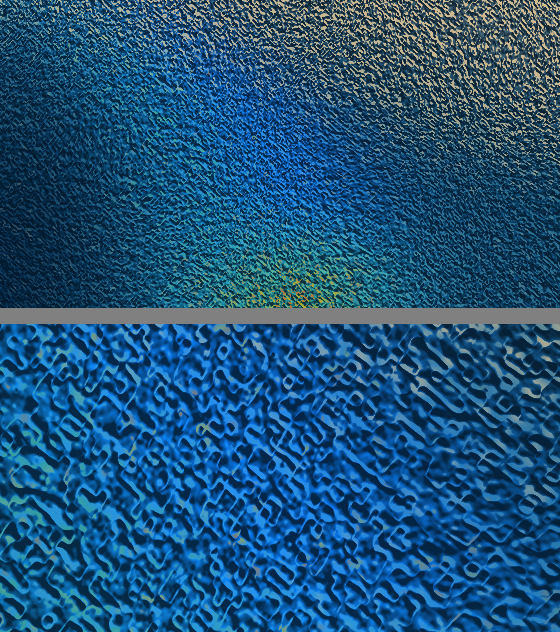
Top, the full canvas; bottom, a detail of the centre.
A Shadertoy shader for this texture:

```glsl
// Crumpled, iridescent leather-like sheet lit from the upper right.
// Soft jittered pebbles and rough wrinkles form a height field; its slopes give
// shadows and small flecks over a blue band, gold below and beige at top right.

const vec2  CELLS       = vec2(47.0, 43.0);  // pebbles per canvas height
const float JITTER      = 0.85;
const float SOFTNESS    = 5.0;               // higher gives harder creases
const float RAGGED      = 0.75;              // how far pebble outlines are torn
const float WRINKLE     = 0.62;
const float CRUMPLE     = 0.30;
const float RELIEF      = 0.42;
const float SLOPE_STEP  = 0.0022;            // slope sampling, canvas heights
const vec2  LIGHT_DIR   = vec2(0.50, 0.866);
const mat2  TURN        = mat2(0.80, 0.60, -0.60, 0.80);

const vec3 NAVY   = vec3(0.035, 0.220, 0.345);
const vec3 ABYSS  = vec3(0.010, 0.130, 0.230);
const vec3 SHADOW = vec3(0.020, 0.135, 0.235);
const vec3 BLUE   = vec3(0.020, 0.330, 0.690);
const vec3 TEAL   = vec3(0.045, 0.400, 0.580);
const vec3 GREEN  = vec3(0.200, 0.560, 0.430);
const vec3 SLATE  = vec3(0.240, 0.340, 0.395);
const vec3 BEIGE  = vec3(0.880, 0.760, 0.560);
const vec3 GOLD   = vec3(0.740, 0.660, 0.120);
const vec3 COPPER = vec3(0.760, 0.420, 0.150);

vec2 hash22(vec2 p) {
    vec3 a = fract(p.xyx * vec3(0.1031, 0.1030, 0.0973));
    a += dot(a, a.yzx + 33.33);
    return fract((a.xx + a.yz) * a.zy);
}

// Two independent smooth noises in one lookup
vec2 noise2(vec2 p) {
    vec2 i = floor(p), f = fract(p);
    f = f * f * (3.0 - 2.0 * f);
    vec2 low  = mix(hash22(i), hash22(i + vec2(1, 0)), f.x);
    vec2 high = mix(hash22(i + vec2(0, 1)), hash22(i + vec2(1, 1)), f.x);
    return mix(low, high, f.y);
}

float gauss(float x, float width) {
    x /= width;
    return exp(-x * x);
}

// Canvas position to pebble grid, with a slow bend of the rows
vec2 pebbleSpace(vec2 p) {
    p += 0.07 * (noise2(p * 3.0) - 0.5);
    p.x -= 0.16 * p.y * (1.0 - p.x);
    return p * CELLS + 40.0;
}

// Soft, torn pebbles plus two turned layers of wrinkles
float surfaceHeight(vec2 p) {
    vec2 q = pebbleSpace(p);
    vec2 r = TURN * q;
    vec2 torn = q + RAGGED * (noise2(r * 1.6 + 11.0) - 0.5);
    vec2 cell = floor(torn);
    float sum = 0.0;
    for (int y = -1; y <= 1; y++)
    for (int x = -1; x <= 1; x++) {
        vec2 c = cell + vec2(x, y);
        vec2 d = c + 0.5 + JITTER * (hash22(c) - 0.5) - torn;
        sum += exp(-SOFTNESS * dot(d, d));
    }
    float pebble = 1.0 + log(sum + 0.01) / SOFTNESS;
    float fold = abs(noise2(r * 1.9 + 29.0).x - 0.5) * 2.0;
    float crumple = noise2(TURN * r * 3.7 + 61.0).y;
    return pebble + WRINKLE * (0.5 - fold) + CRUMPLE * (crumple - 0.5);
}

void mainImage(out vec4 fragColor, in vec2 fragCoord) {
    vec2 uv = fragCoord / iResolution.xy;
    vec2 p = fragCoord / iResolution.y;

    // Broad zones of colour
    float bandCentre = 0.53 - 0.27 * uv.y * uv.y;
    float band   = gauss(uv.x - bandCentre, 0.18);
    float flank  = gauss(uv.x - bandCentre + 0.14, 0.13);
    float bottom = smoothstep(0.48, 0.05, uv.y);
    float fire   = gauss(uv.x - 0.53, 0.18) * smoothstep(0.38, 0.0, uv.y);
    float warm   = smoothstep(0.6, 1.22, 0.85 * uv.y + 0.45 * uv.x);
    float corner = smoothstep(0.32, 0.0, uv.x) * smoothstep(1.0, 0.2, uv.y);

    vec3 base = mix(NAVY, ABYSS, corner);
    base = mix(base, BLUE, 0.9 * band * (1.0 - 0.3 * warm));
    base = mix(base, TEAL, 0.5 * flank);
    base = mix(base, TEAL, 0.75 * band * bottom);
    base = mix(base, GREEN, 0.6 * fire);
    base = mix(base, SLATE, 0.9 * warm * warm);

    // Slope toward the light
    float h = surfaceHeight(p);
    vec2 e = vec2(SLOPE_STEP, 0.0);
    vec2 grad = vec2(surfaceHeight(p + e.xy), surfaceHeight(p + e.yx)) - h;
    float facing = -dot(grad / (SLOPE_STEP * CELLS), LIGHT_DIR);

    // Relief: lit sides brighten, far sides sink toward a deep navy
    vec3 shadow = mix(SHADOW, base * 0.5, 0.55);
    vec3 col = base * (1.0 + RELIEF * clamp(facing, 0.0, 1.3));
    col = mix(col, shadow, smoothstep(0.15, -1.1, facing));
    col = mix(col, shadow, 0.45 * smoothstep(0.65, 0.25, h));

    // Colour of the flecks, drifting from pebble to pebble
    vec2 q = pebbleSpace(p);
    float tint = noise2(q * 1.3 + 91.0).x;
    vec2 grain = noise2(TURN * q * vec2(2.2, 3.2) + 53.0);
    vec3 fleckColor = base * 1.25 + vec3(0.13, 0.16, 0.12) * (1.0 - 0.6 * corner);
    float greenShare = smoothstep(0.4, 0.7, tint) * max(flank, band * bottom);
    fleckColor = mix(fleckColor, GREEN * 1.15, 0.7 * greenShare);
    vec3 ember = mix(GOLD, COPPER, smoothstep(0.4, 0.7, grain.y));
    float emberShare = smoothstep(0.35, 0.0, tint - 0.55 * fire);
    fleckColor = mix(fleckColor, ember, emberShare * max(fire, 0.6 * max(flank, band)));
    float beigeShare = smoothstep(0.05, 0.5, warm + 0.5 * (tint - 0.5));
    fleckColor = mix(fleckColor, BEIGE, beigeShare * (0.6 + 0.4 * warm));

    // Sparse crisp flecks on lit, grainy spots
    float threshold = 0.62 - 0.38 * warm - 0.2 * fire;
    float spark = facing + 1.5 * (grain.x - 0.5);
    float fleck = smoothstep(threshold, threshold + 0.6, spark);
    col = mix(col, fleckColor, 0.9 * fleck);

    fragColor = vec4(clamp(col, 0.0, 1.0), 1.0);
}
```
